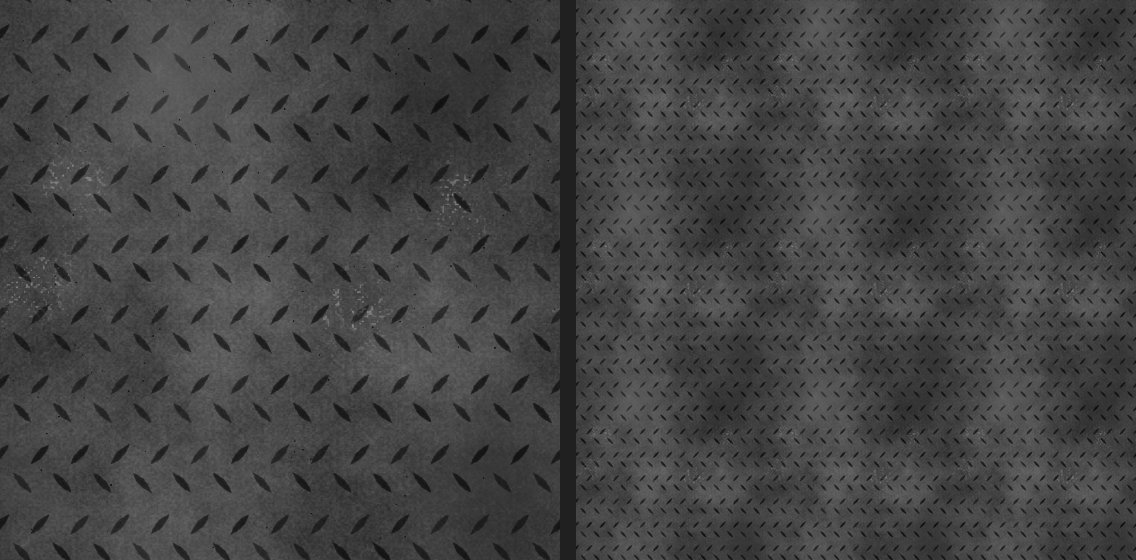
Left, the tile; right, the same tile 3 across and 3 down.
Reproduce this texture procedurally as a WebGL 1 fragment shader.

```glsl
precision highp float;
// Worn dark tread plate: 14 by 8 pairs of slanted lens marks on mottled grey metal.
uniform vec2 u_resolution;

const float TAU = 6.2831853;

float hash(vec2 p) {
  return fract(sin(dot(p, vec2(127.1, 311.7))) * 43758.5453);
}

// Value noise that wraps after a whole number of cells
float noise(vec2 uv, float cells) {
  vec2 p = uv * cells;
  vec2 i = floor(p);
  vec2 f = fract(p);
  f = f * f * (3.0 - 2.0 * f);
  vec2 a = mod(i, cells);
  vec2 b = mod(i + 1.0, cells);
  float low = mix(hash(a), hash(vec2(b.x, a.y)), f.x);
  float high = mix(hash(vec2(a.x, b.y)), hash(b), f.x);
  return mix(low, high, f.y);
}

float fbm(vec2 uv) {
  float sum = 0.0;
  float weight = 0.38;
  float cells = 5.0;
  for (int i = 0; i < 6; i++) {
    sum += weight * noise(uv + 0.137 * float(i), cells);
    weight *= 0.65;
    cells *= 2.0;
  }
  return sum;
}

// Soft round patch that wraps around the tile
float patchAt(vec2 uv, vec2 centre, float tightness) {
  vec2 c = cos(TAU * (uv - centre));
  return exp(tightness * (c.x + c.y - 2.0));
}

// Coverage of one family of lens marks; lean is 1.0 or -1.0
float treads(vec2 uv, vec2 offset, float lean) {
  vec2 count = vec2(14.0, 8.0);
  vec2 g = uv * count - offset;
  vec2 id = floor(g + 0.5);
  vec2 d = (g - id) / count * vec2(lean, 1.0);
  vec2 key = mod(id, count) + 20.0 * lean;
  float along = dot(d, vec2(0.68, 0.733)) / 0.0245;
  float across = dot(d, vec2(-0.733, 0.68));
  float edge = abs(across) - 0.0064 * (1.0 - along * along);
  edge += 0.0016 * (noise(uv, 200.0) - 0.5);
  float body = smoothstep(0.0012, -0.0014, edge);
  float core = smoothstep(0.0, -0.005, edge);
  return body * mix(0.68, 0.95, hash(key)) * (0.87 + 0.13 * core);
}

// Sparse tiny pits, jittered inside a wrapping grid
float pits(vec2 uv) {
  vec2 g = uv * 64.0;
  vec2 id = mod(floor(g), 64.0);
  vec2 centre = 0.25 + 0.5 * vec2(hash(id + 3.1), hash(id + 7.7));
  float radius = mix(0.05, 0.11, hash(id + 5.3));
  float dist = length(fract(g) - centre);
  return step(0.965, hash(id + 1.9)) * smoothstep(radius + 0.04, radius - 0.04, dist);
}

void main() {
  vec2 uv = gl_FragCoord.xy / u_resolution;

  // Broad polished and shaded areas
  float polished = patchAt(uv, vec2(0.32, 0.87), 3.0);
  float shaded = patchAt(uv, vec2(0.9, 0.14), 3.0) + 0.8 * patchAt(uv, vec2(0.82, 0.87), 2.5);
  float calm = clamp(polished + shaded, 0.0, 1.0);

  // Mottled metal with fine grain
  float mottle = 0.28 * (fbm(uv) - 0.5);
  float grain = 0.06 * (noise(uv, 256.0) - 0.5) + 0.05 * (noise(uv + 0.31, 384.0) - 0.5);
  float metal = 0.288 + 0.012 * cos(TAU * (uv.x - 0.3));
  metal += 0.05 * polished - 0.05 * shaded;
  metal += (mottle + grain) * (1.0 - 0.65 * calm);

  // Pale scuffs gathered in a few worn spots
  float worn = patchAt(uv, vec2(0.06, 0.49), 12.0) + patchAt(uv, vec2(0.63, 0.45), 14.0);
  worn += patchAt(uv, vec2(0.83, 0.65), 16.0) + patchAt(uv, vec2(0.13, 0.67), 20.0);
  float flecks = smoothstep(0.62, 0.9, noise(uv, 230.0)) * smoothstep(0.3, 0.65, noise(uv, 50.0));
  metal += flecks * (0.22 * min(worn, 1.0) + 0.025);

  // Dark tread marks, faded where the plate is polished
  float mark = max(treads(uv, vec2(0.0, 0.51), 1.0), treads(uv, vec2(0.555, 0.104), -1.0));
  metal *= 1.0 - 0.7 * mark * (1.0 - 0.25 * polished);

  metal = mix(metal, 0.06, 0.85 * pits(uv));
  gl_FragColor = vec4(vec3(metal), 1.0);
}
```
